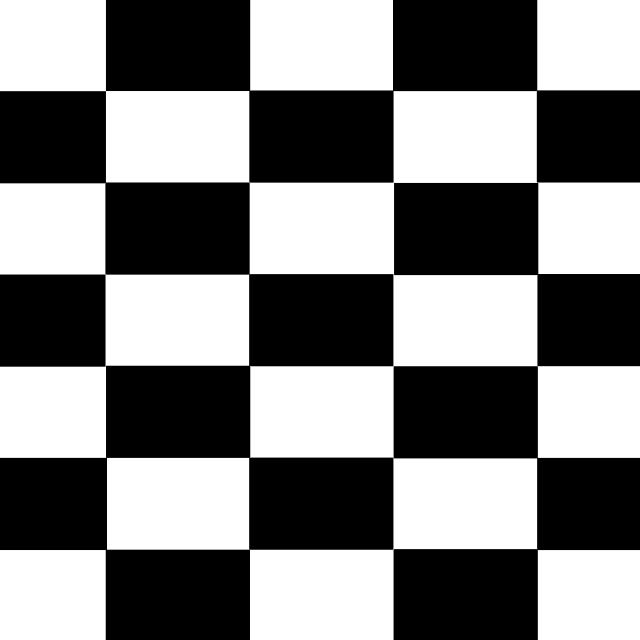
Reproduce this pattern procedurally as a Shadertoy shader.

```glsl
// Checkerboard of wide black rectangles on white, each placed slightly off its grid.

const vec2 PITCH = vec2(0.2247, 0.1434);          // cell size, in canvas heights
const vec2 GRID_ORIGIN = vec2(-0.0589, -0.0024);  // lower left corner of cell (0, 0)
const vec2 HALF_SIZE = vec2(0.1127, 0.0720);      // half size of a black rectangle
const vec2 JITTER = vec2(0.0014, 0.0008);         // largest shift of a rectangle
const vec3 INK = vec3(0.0);
const vec3 PAPER = vec3(1.0);

// Two random values in 0..1 per cell
vec2 hash22(vec2 p) {
    vec3 q = fract(p.xyx * vec3(0.1031, 0.1030, 0.0973));
    q += dot(q, q.yzx + 33.33);
    return fract((q.xx + q.yz) * q.zy);
}

// Share of a pixel covered by a rectangle centred at zero
float rectCoverage(vec2 p, vec2 halfSize, float pixel) {
    vec2 cover = clamp((halfSize - abs(p)) / pixel + 0.5, 0.0, 1.0);
    return cover.x * cover.y;
}

void mainImage(out vec4 fragColor, in vec2 fragCoord) {
    float pixel = 1.0 / iResolution.y;
    vec2 p = fragCoord * pixel - GRID_ORIGIN;
    vec2 home = floor(p / PITCH);

    // Shifted rectangles may reach into neighbouring cells
    float ink = 0.0;
    for (int y = -1; y <= 1; y++) {
        for (int x = -1; x <= 1; x++) {
            vec2 cell = home + vec2(x, y);
            float isBlack = mod(cell.x + cell.y, 2.0);
            vec2 shift = JITTER * (2.0 * hash22(cell + 17.0) - 1.0);
            vec2 centre = (cell + 0.5) * PITCH + shift;
            ink = max(ink, isBlack * rectCoverage(p - centre, HALF_SIZE, pixel));
        }
    }

    fragColor = vec4(mix(PAPER, INK, ink), 1.0);
}
```
